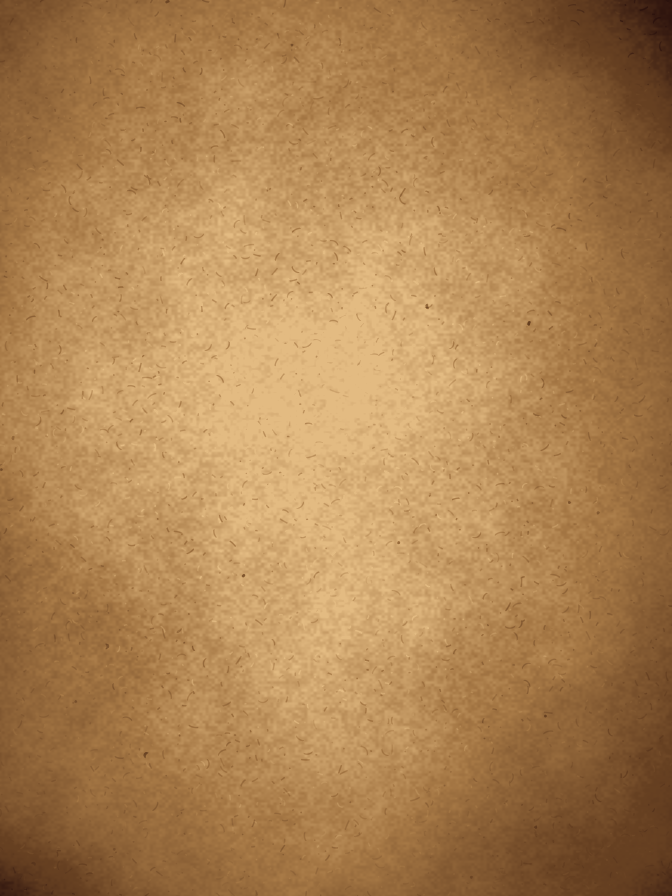
This texture is drawn by a WebGL 1 fragment shader. Its source:

```glsl
precision highp float;

uniform vec2 u_resolution;

const vec3 SOOT = vec3(0.17, 0.07, 0.05);
const vec3 UMBER = vec3(0.40, 0.25, 0.13);
const vec3 KRAFT = vec3(0.65, 0.47, 0.27);
const vec3 STRAW = vec3(0.86, 0.70, 0.48);

float hash(vec2 p) {
  vec3 q = fract(p.xyx * 0.1031);
  q += dot(q, q.yzx + 33.33);
  return fract((q.x + q.y) * q.z);
}

float valueNoise(vec2 p) {
  vec2 cell = floor(p);
  vec2 f = fract(p);
  f = f * f * (3.0 - 2.0 * f);
  float low = mix(hash(cell), hash(cell + vec2(1.0, 0.0)), f.x);
  float high = mix(hash(cell + vec2(0.0, 1.0)), hash(cell + 1.0), f.x);
  return mix(low, high, f.y);
}

float fbm(vec2 p) {
  float sum = 0.0;
  float weight = 0.5;
  for (int i = 0; i < 5; i++) {
    sum += weight * valueNoise(p);
    p = mat2(1.6, 1.2, -1.2, 1.6) * p + 7.3;
    weight *= 0.5;
  }
  return sum;
}

// Distance to a short, slightly curved strand lying along x
float strandDistance(vec2 p, float halfLength, float bend) {
  p.y += bend * p.x * p.x;
  return length(vec2(max(abs(p.x) - halfLength, 0.0), p.y));
}

// Scattered strands: one candidate per cell, sizes given in canvas units
float flecks(vec2 p, float frequency, float share, float reach, float radius, float seed) {
  vec2 home = floor(p * frequency);
  float blur = 0.7 / u_resolution.y;
  float cover = 0.0;
  for (int y = -1; y <= 1; y++) {
    for (int x = -1; x <= 1; x++) {
      vec2 cell = home + vec2(float(x), float(y));
      vec2 key = cell + seed;
      vec2 jitter = vec2(hash(key + 11.7), hash(key + 23.1));
      float angle = 6.2832 * hash(key + 37.9);
      float size = hash(key + 51.3);
      vec2 q = p - (cell + jitter) / frequency;
      q = mat2(cos(angle), -sin(angle), sin(angle), cos(angle)) * q;
      float bend = (hash(key + 67.7) - 0.5) * 0.8 / reach;
      float d = strandDistance(q, reach * size * size, bend);
      float ink = 1.0 - smoothstep(radius - blur, radius + blur, d);
      float present = step(hash(key + 83.2), share);
      cover = max(cover, ink * present * mix(0.4, 1.0, hash(key + 97.4)));
    }
  }
  return cover;
}

float softSpot(vec2 p, vec2 center, vec2 radius) {
  vec2 q = (p - center) / radius;
  return exp(-dot(q, q));
}

vec3 paperColor(float tone) {
  vec3 color = mix(SOOT, UMBER, smoothstep(0.13, 0.40, tone));
  color = mix(color, KRAFT, clamp((tone - 0.40) / 0.25, 0.0, 1.0));
  return mix(color, STRAW, clamp((tone - 0.65) / 0.21, 0.0, 1.15));
}

void main() {
  vec2 uv = gl_FragCoord.xy / u_resolution;
  vec2 p = gl_FragCoord.xy / u_resolution.y;

  // Pool of light fading to the borders
  vec2 fromLight = (uv - vec2(0.455, 0.535)) * 2.0;
  float falloff = dot(fromLight, fromLight);
  float tone = 0.875 - 0.275 * falloff;
  float detail = mix(1.0, 0.45, smoothstep(0.2, 1.3, falloff));

  // Cloudy stains and burnt corners
  float cloud = fbm(p * 5.0 + 3.1);
  tone += 0.15 * (cloud - 0.48);
  tone += 0.10 * (fbm(p * 19.0 + 41.0) - 0.48);
  tone -= 0.07 * softSpot(uv, vec2(0.18, 0.27), vec2(0.16, 0.09));
  tone -= 0.05 * softSpot(uv, vec2(0.48, 0.80), vec2(0.20, 0.10));
  tone -= 0.17 * softSpot(uv, vec2(1.0, 1.0), vec2(0.20, 0.11)) * (0.5 + cloud);
  tone -= 0.10 * softSpot(uv, vec2(0.0, 0.0), vec2(0.18, 0.06)) * (0.5 + cloud);

  // Pulp grain
  float grain = 0.6 * (valueNoise(p * vec2(290.0, 340.0)) - 0.5);
  grain += 0.4 * (valueNoise(p * vec2(130.0, 160.0) + 19.0) - 0.5);
  tone += 0.15 * detail * grain;

  // Fibres, pale chips and dark specks
  float patchiness = smoothstep(0.25, 0.70, fbm(p * 9.0 + 27.0));
  float fibres = flecks(p, 85.0, 0.40, 0.0050, 0.0008, 3.0);
  float chips = flecks(p, 75.0, 0.25, 0.0035, 0.0008, 131.0);
  float specks = flecks(p, 12.0, 0.16, 0.0020, 0.0015, 257.0);
  tone -= 0.19 * detail * fibres * mix(0.55, 1.0, patchiness);
  tone += 0.09 * detail * chips;
  tone -= 0.34 * specks * detail;

  gl_FragColor = vec4(paperColor(tone), 1.0);
}
```
